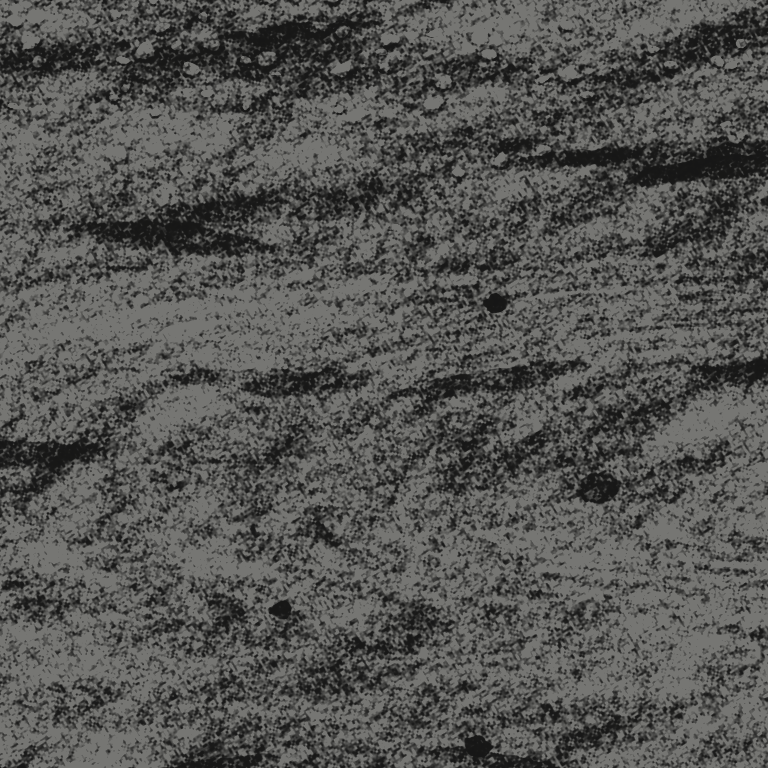
Write a WebGL 1 fragment shader that draws this texture.

```glsl
precision highp float;
// Weathered rock face under raking light: bedded layers, diagonal lumps,
// chips and gritty grain are summed into one tone. Dark clefts, pits and
// pebbles are scattered on jittered grids; the tone is then clipped to grey.
uniform vec2 u_resolution;

const vec3 TINT = vec3(1.0, 1.0, 0.975);
const float TONE_MEAN = 0.345;
const float TONE_SPREAD = 0.17;
const float TONE_FLOOR = 0.085;
const float TONE_CEIL = 0.462;
const float FLOOR_SOFTNESS = 0.07;

const vec2 LIGHT_STEP = vec2(-0.18, 0.38);
const vec2 BED_SCALE = vec2(2.6, 9.0);
const vec2 LUMP_SCALE = vec2(9.0, 19.0);
const vec2 CHIP_SCALE = vec2(36.0, 62.0);
const float GRAIN_SCALE = 340.0;
const float GRIT_SCALE = 180.0;

const float BED_GAIN = 3.6;
const float LUMP_GAIN = 3.6;
const float CHIP_GAIN = 3.2;
const float GRAIN_GAIN = 3.1;
const float GRIT_GAIN = 1.5;
const float CLEFT_DEPTH = 1.7;
const float PIT_DEPTH = 2.4;
const float PEBBLE_BED_HEIGHT = 0.92;

float hash(vec2 p) {
  vec3 q = fract(vec3(p.xyx) * 0.1031);
  q += dot(q, q.yzx + 33.33);
  return fract((q.x + q.y) * q.z);
}

float noise(vec2 p) {
  vec2 i = floor(p);
  vec2 f = fract(p);
  f = f * f * (3.0 - 2.0 * f);
  return mix(mix(hash(i), hash(i + vec2(1.0, 0.0)), f.x),
             mix(hash(i + vec2(0.0, 1.0)), hash(i + 1.0), f.x), f.y);
}

float fbm(vec2 p) {
  float sum = 0.0;
  float amp = 0.5;
  for (int i = 0; i < 4; i++) {
    sum += amp * (noise(p) - 0.5);
    p = p * 2.03 + 17.3;
    amp *= 0.5;
  }
  return sum;
}

// Height drop towards the light: positive is lit, negative is shaded.
float relief(vec2 p) {
  return fbm(p) - fbm(p + LIGHT_STEP);
}

vec2 rotate(vec2 p, float a) {
  float c = cos(a);
  float s = sin(a);
  return vec2(c * p.x + s * p.y, c * p.y - s * p.x);
}

// Nearest scattered ellipse: x is its squared radius (1 at the rim),
// y is the height within it.
vec2 scatter(vec2 p, vec2 grid, vec2 halfSize, float chance, float seed) {
  vec2 cell = floor(p * grid);
  vec2 best = vec2(9.0, 0.0);
  for (int j = -1; j <= 1; j++) {
    for (int i = -1; i <= 1; i++) {
      vec2 id = cell + vec2(float(i), float(j));
      vec2 key = id + seed;
      vec2 jitter = vec2(hash(key), hash(key + 41.7));
      float size = mix(0.45, 1.0, hash(key + 73.1));
      float tilt = mix(-0.12, 0.25, hash(key + 97.9));
      vec2 d = rotate(p - (id + jitter) / grid, tilt) / (halfSize * size);
      float r = dot(d, d);
      if (hash(key + 13.3) < chance && r < best.x) best = vec2(r, d.y);
    }
  }
  return best;
}

void main() {
  vec2 uv = gl_FragCoord.xy / min(u_resolution.x, u_resolution.y);
  vec2 sway = vec2(noise(uv * 5.0), noise(uv * 5.0 + 31.0)) - 0.5;
  vec2 fray = vec2(noise(uv * 70.0), noise(uv * 70.0 + 57.0)) - 0.5;
  vec2 p = uv + 0.05 * sway;
  vec2 rough = uv + vec2(0.04, 0.03) * sway + 0.008 * fray;

  // Layers, diagonal lumps across the middle, and small chips
  float middle = smoothstep(0.18, 0.32, uv.y) * smoothstep(0.68, 0.5, uv.y);
  float z = 0.22 + BED_GAIN * fbm(rotate(p, 0.1) * BED_SCALE + 5.0);
  z += LUMP_GAIN * relief(rotate(p, mix(0.08, 0.6, middle)) * LUMP_SCALE);
  z += CHIP_GAIN * relief(rotate(p, 0.2) * CHIP_SCALE);

  // Long clefts with a crisp upper lip, and round pits
  vec2 cleft = scatter(rough, vec2(2.6, 7.0), vec2(0.19, 0.026), 0.5, 3.0);
  float lip = mix(0.15, 0.7, smoothstep(-0.3, 0.3, cleft.y));
  z -= CLEFT_DEPTH * smoothstep(1.0, lip, cleft.x);
  vec2 pit = scatter(rough, vec2(7.0), vec2(0.032, 0.02), 0.16, 19.0);
  z -= PIT_DEPTH * smoothstep(1.0, 0.6, pit.x);

  // Dark bed of pale pebbles, each with a shadow beneath
  float bedOffset = (p.y - PEBBLE_BED_HEIGHT) / 0.05;
  z -= 0.7 * exp(-bedOffset * bedOffset);
  float pebbleChance = 0.45 * smoothstep(0.68, 0.95, uv.y);
  vec2 pebble = scatter(uv + 0.007 * fray, vec2(24.0), vec2(0.02, 0.015),
                        pebbleChance, 47.0);
  z -= 1.3 * smoothstep(1.2, 0.7, pebble.x) * smoothstep(0.2, -0.5, pebble.y);
  z += 2.0 * smoothstep(0.5, 0.25, pebble.x);

  // Grain
  vec2 g = rotate(uv, 0.55);
  z += GRAIN_GAIN * (noise(g * GRAIN_SCALE) - 0.5);
  z += GRIT_GAIN * (noise(g.yx * GRIT_SCALE + 9.0) - 0.5);

  // Soft black floor, hard bright ceiling
  float above = TONE_MEAN + TONE_SPREAD * z - TONE_FLOOR;
  float soft = sqrt(above * above + FLOOR_SOFTNESS * FLOOR_SOFTNESS);
  float tone = min(TONE_FLOOR + 0.5 * (above + soft), TONE_CEIL);
  gl_FragColor = vec4(tone * TINT, 1.0);
}
```
